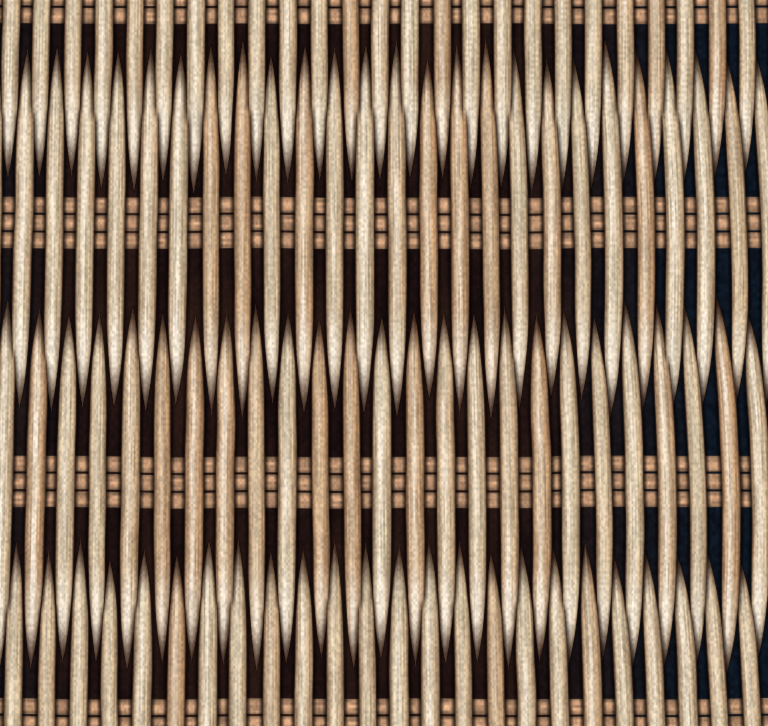
This texture is drawn by a Shadertoy shader. Its source:

```glsl
// Woven cane panel: upright strands bow over four bundles of horizontal rails.
// Neighbouring rows are offset by half a strand, and their tapered tips cross
// between the rails; each pixel blends the strands of the row above and below.

const vec4  ROW_Y = vec4(1.002, 0.693, 0.336, 0.002); // rail bundle centres
const float STRANDS_TOP = 25.1;      // strands across at the top edge
const float STRANDS_BOTTOM = 23.9;   // and at the bottom: the weave fans out
const float FAN_CENTRE = 0.395;
const float HALF_WIDTH = 0.298;      // in strand pitches
const float REACH_UP = 0.25;         // strand length above its row
const float REACH_DOWN = 0.268;      // and below
const float BOW = 0.3;               // bulge of the strands at the right
const float SWAY = 0.09;             // random bend per strand
const float RAIL_PITCH = 0.0245;
const float RAIL_HALF = 0.0112;

const vec3 BLACK     = vec3(0.075, 0.04, 0.045);
const vec3 NAVY      = vec3(0.05, 0.08, 0.12);
const vec3 BARK      = vec3(0.27, 0.17, 0.12);
const vec3 CREAM     = vec3(0.83, 0.75, 0.61);
const vec3 HONEY     = vec3(0.74, 0.55, 0.38);
const vec3 HIGHLIGHT = vec3(0.98, 0.94, 0.88);
const vec3 RAIL_TAN  = vec3(0.80, 0.62, 0.48);

struct Layer { vec3 color; float alpha; float shadow; float depth; };

float hash(vec2 p) {
    return fract(sin(dot(p, vec2(127.1, 311.7))) * 43758.5453);
}

float noise(vec2 p) {
    vec2 i = floor(p), f = fract(p);
    f = f * f * (3.0 - 2.0 * f);
    return mix(mix(hash(i), hash(i + vec2(1, 0)), f.x),
               mix(hash(i + vec2(0, 1)), hash(i + vec2(1, 1)), f.x), f.y);
}

// Fanned horizontal coordinate, one unit per strand
float strandCoord(vec2 uv) {
    return (uv.x - FAN_CENTRE) * mix(STRANDS_BOTTOM, STRANDS_TOP, uv.y);
}

Layer strand(vec2 uv, int row) {
    float dy = uv.y - ROW_Y[row];
    float bend = dy / REACH_UP;
    float c = strandCoord(uv) + 0.5 * float(row % 2);
    c += BOW * smoothstep(0.45, 1.0, uv.x) * bend * bend;
    vec2 id = vec2(floor(c), float(row) + 7.0);
    float r1 = hash(id), r2 = hash(id + 31.7), r3 = hash(id + 77.3);

    // Tapered outline, leaning a little differently on each strand
    float reach = (dy > 0.0 ? REACH_UP : REACH_DOWN) * (0.9 + 0.13 * r1);
    float t = min(abs(dy) / reach, 1.0);
    float x = fract(c) - 0.5 - SWAY * ((r2 - 0.5) + (r3 - 0.5) * bend);
    x -= 0.04 * (noise(vec2(id.x * 5.3, uv.y * 16.0 + r1 * 20.0)) - 0.5);
    float halfWidth = HALF_WIDTH * (0.92 + 0.14 * r3) * (1.0 - pow(t, 4.5));
    float edge = abs(x) - halfWidth;
    float aa = STRANDS_TOP / iResolution.x;

    // Round shading with a highlight left of the middle
    float u = clamp(x / max(halfWidth, 0.01), -1.0, 1.0);
    float roundness = sqrt(max(1.0 - u * u, 0.0));
    float streak = noise(vec2(c * 20.0, uv.y * 16.0 + r1 * 40.0));
    float patchy = noise(vec2(id.x * 3.7, uv.y * 22.0 + r2 * 30.0));
    float warmth = smoothstep(0.45, 1.0, r2) * 0.6 + 0.35 * patchy;
    vec3 color = mix(CREAM, HONEY, warmth) * (0.78 + 0.32 * streak);
    color = mix(BARK, color, smoothstep(0.1, 0.95, roundness));
    float glint = (u + 0.15) / 0.42;
    float shine = exp(-glint * glint) * (0.25 + 0.6 * r3 * streak + 0.3 * patchy);
    shine += dy < 0.0 ? 0.4 * roundness * smoothstep(0.4, 0.7, t) : 0.0;
    color = mix(color, HIGHLIGHT, min(shine, 0.85));

    // Tips sink into the shade
    color *= mix(vec3(1.0), vec3(0.28, 0.2, 0.17), smoothstep(0.72, 1.0, t));
    Layer layer;
    layer.color = color;
    layer.alpha = (1.0 - smoothstep(-aa, aa, edge)) * step(t, 0.999);
    layer.shadow = 0.7 * (1.0 - smoothstep(0.0, 0.15, edge)) * (1.0 - t * t);
    layer.depth = 1.0 - t * t;
    return layer;
}

// Three stacked round rods around the row centre
vec3 addRails(vec3 color, vec2 uv, int row) {
    float y = uv.y - ROW_Y[row] + 0.003 * (noise(vec2(uv.x * 9.0, row)) - 0.5);
    float rod = clamp(round(y / RAIL_PITCH), -1.0, 1.0);
    float v = (y - rod * RAIL_PITCH) / RAIL_HALF;
    float aa = 1.0 / (iResolution.y * RAIL_HALF);
    float tone = mix(0.4, 1.0, sqrt(max(1.0 - v * v, 0.0)));
    tone *= 0.78 + 0.36 * noise(vec2(uv.x * 45.0, uv.y * 260.0));
    return mix(color, RAIL_TAN * tone, 1.0 - smoothstep(1.0 - aa, 1.0 + aa, abs(v)));
}

vec3 cover(vec3 color, Layer layer) {
    return mix(color * (1.0 - layer.shadow), layer.color, layer.alpha);
}

void mainImage(out vec4 fragColor, in vec2 fragCoord) {
    vec2 uv = fragCoord / iResolution.xy;

    // Dark cloth and hidden bark behind, bluer toward the sides
    float blue = smoothstep(0.25, 0.55, abs(uv.x - FAN_CENTRE));
    vec3 color = mix(BLACK, NAVY, blue) * (0.8 + 0.6 * noise(uv * 170.0));
    color = mix(color, BARK, 0.5 * (1.0 - blue) * noise(uv * vec2(60.0, 9.0)));
    for (int row = 0; row < 4; row++) color = addRails(color, uv, row);

    // Strands of the rows above and below, with a soft swap of which is nearer
    int upperRow = uv.y > ROW_Y[1] ? 0 : uv.y > ROW_Y[2] ? 1 : 2;
    Layer upper = strand(uv, upperRow);
    Layer lower = strand(uv, upperRow + 1);
    float upperFront = smoothstep(-0.12, 0.12, upper.depth - lower.depth);
    color = mix(cover(cover(color, upper), lower),
                cover(cover(color, lower), upper), upperFront);

    // Fine fibre speckle
    color *= 0.9 + 0.2 * noise(uv * vec2(380.0, 260.0));
    fragColor = vec4(clamp(color, 0.0, 1.0), 1.0);
}
```
